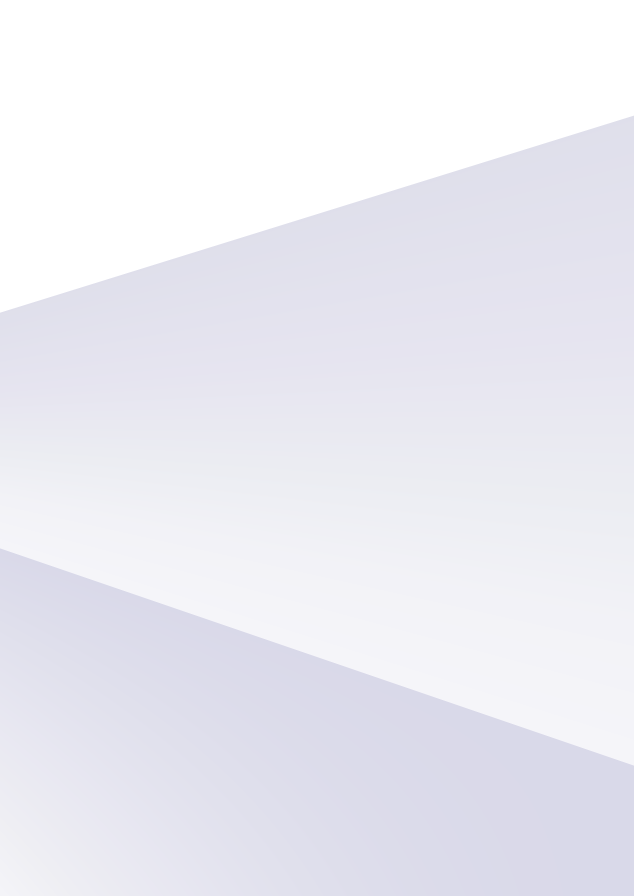
Reproduce this background procedurally as a WebGL 1 fragment shader.

```glsl
precision highp float;

uniform vec2 u_resolution;

// Edge heights at the left and right sides of the canvas
const vec2 UPPER_EDGE = vec2(0.651, 0.871);
const vec2 LOWER_EDGE = vec2(0.388, 0.1455);

// Fan colours, from the upper edge down to the lower edge
const vec3 FAN_TOP = vec3(0.876, 0.876, 0.922);
const vec3 FAN_LILAC = vec3(0.902, 0.896, 0.941);
const vec3 FAN_MIST = vec3(0.925, 0.930, 0.950);
const vec3 FAN_PALE = vec3(0.949, 0.949, 0.967);
const vec3 FAN_BOTTOM = vec3(0.961, 0.961, 0.978);
const vec4 FAN_STOPS = vec4(0.34, 0.60, 0.78, 1.0);

// Corner colours, from the lower edge to the bottom left
const vec3 CORNER_SHADE = vec3(0.852, 0.850, 0.914);
const vec3 CORNER_MID = vec3(0.878, 0.878, 0.926);
const vec3 CORNER_LILAC = vec3(0.908, 0.906, 0.946);
const vec3 CORNER_MIST = vec3(0.936, 0.936, 0.954);
const vec3 CORNER_LIGHT = vec3(0.958, 0.958, 0.974);
const vec4 CORNER_STOPS = vec4(0.22, 0.48, 0.78, 1.0);
const float CORNER_FALLOFF = 2.2;

const vec3 WHITE = vec3(1.0);

// Five colours placed at 0 and at the four stops
vec3 ramp(float t, vec4 stops, vec3 a, vec3 b, vec3 c, vec3 d, vec3 e) {
  vec3 color = mix(a, b, clamp(t / stops.x, 0.0, 1.0));
  color = mix(color, c, clamp((t - stops.x) / (stops.y - stops.x), 0.0, 1.0));
  color = mix(color, d, clamp((t - stops.y) / (stops.z - stops.y), 0.0, 1.0));
  return mix(color, e, clamp((t - stops.z) / (stops.w - stops.z), 0.0, 1.0));
}

// Smooth coverage of the area below a height
float below(float edge, float y) {
  return clamp((edge - y) * u_resolution.y + 0.5, 0.0, 1.0);
}

void main() {
  vec2 uv = gl_FragCoord.xy / u_resolution;
  float upper = mix(UPPER_EDGE.x, UPPER_EDGE.y, uv.x);
  float lower = mix(LOWER_EDGE.x, LOWER_EDGE.y, uv.x);

  // Gradient opening between the two edges
  float fanDepth = clamp((upper - uv.y) / (upper - lower), 0.0, 1.0);
  vec3 fan = ramp(fanDepth, FAN_STOPS,
                  FAN_TOP, FAN_LILAC, FAN_MIST, FAN_PALE, FAN_BOTTOM);

  // Light rising from the bottom left corner
  float cornerDepth = clamp((lower - uv.y) / lower, 0.0, 1.0);
  float cornerLight = cornerDepth * pow(1.0 - uv.x, CORNER_FALLOFF);
  vec3 corner = ramp(cornerLight, CORNER_STOPS, CORNER_SHADE, CORNER_MID,
                     CORNER_LILAC, CORNER_MIST, CORNER_LIGHT);

  // Layers from back to front
  vec3 color = mix(WHITE, fan, below(upper, uv.y));
  color = mix(color, corner, below(lower, uv.y));
  gl_FragColor = vec4(color, 1.0);
}
```
